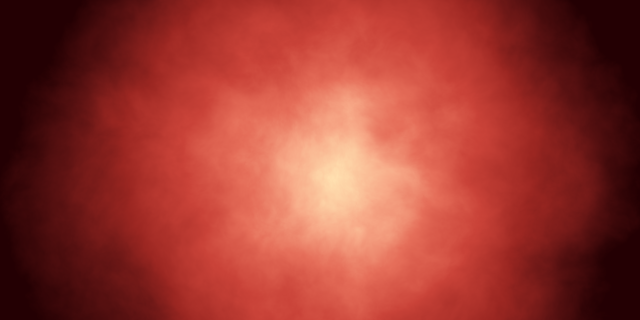
This background is drawn by a WebGL 1 fragment shader. Its source:

```glsl
precision highp float;
// Glowing red nebula: a warm off-centre core fading through cloudy haze to dark edges.

uniform vec2 u_resolution;

float hash(vec2 cell) {
  vec3 q = fract(vec3(cell.xyx) * 0.1031);
  q += dot(q, q.yzx + 33.33);
  return fract((q.x + q.y) * q.z);
}

float valueNoise(vec2 p) {
  vec2 cell = floor(p);
  vec2 f = fract(p);
  vec2 w = f * f * (3.0 - 2.0 * f);
  float low = mix(hash(cell), hash(cell + vec2(1.0, 0.0)), w.x);
  float high = mix(hash(cell + vec2(0.0, 1.0)), hash(cell + vec2(1.0)), w.x);
  return mix(low, high, w.y);
}

// Layered noise, centred on zero; gain sets the strength of the finer layers
float cloud(vec2 p, float gain) {
  float sum = 0.0;
  float amplitude = 0.5;
  for (int octave = 0; octave < 6; octave++) {
    sum += amplitude * (valueNoise(p) - 0.5);
    p = mat2(0.8, 0.6, -0.6, 0.8) * p * 2.03 + 17.3;
    amplitude *= gain;
  }
  return sum;
}

// Soft round patch of light or shade
float patchAt(vec2 p, vec2 center, float radius) {
  vec2 d = (p - center) / radius;
  return exp(-dot(d, d));
}

// Adds the next palette stop over a range of heat
vec3 blendStop(vec3 base, vec3 stop, float start, float end, float heat) {
  return mix(base, stop, clamp((heat - start) / (end - start), 0.0, 1.0));
}

vec3 heatColor(float heat) {
  vec3 color = vec3(0.14, 0.0, 0.01);
  color = blendStop(color, vec3(0.36, 0.07, 0.07), 0.0, 0.2, heat);
  color = blendStop(color, vec3(0.61, 0.15, 0.13), 0.2, 0.4, heat);
  color = blendStop(color, vec3(0.79, 0.26, 0.22), 0.4, 0.6, heat);
  color = blendStop(color, vec3(0.90, 0.43, 0.35), 0.6, 0.75, heat);
  color = blendStop(color, vec3(0.97, 0.66, 0.53), 0.75, 0.88, heat);
  return blendStop(color, vec3(1.0, 0.88, 0.69), 0.88, 1.0, heat);
}

// Broad bright and dim regions of the haze
float hazePatches(vec2 p) {
  float light = patchAt(p, vec2(0.13, 0.20), 0.10)
              + patchAt(p, vec2(-0.25, 0.09), 0.11)
              + patchAt(p, vec2(0.24, -0.26), 0.17)
              + patchAt(p, vec2(0.05, -0.05), 0.13);
  float shade = patchAt(p, vec2(-0.07, 0.16), 0.10)
              + patchAt(p, vec2(0.19, 0.06), 0.08)
              + patchAt(p, vec2(-0.24, -0.14), 0.13)
              + patchAt(p, vec2(-0.05, -0.33), 0.14);
  return 0.045 * light - 0.055 * shade;
}

// Dark haze gathering toward the four corners
float cornerShade(vec2 p) {
  return patchAt(p, vec2(-0.80, 0.50), 0.28)
       + patchAt(p, vec2(0.80, 0.48), 0.26)
       + patchAt(p, vec2(0.85, -0.35), 0.20)
       + patchAt(p, vec2(-0.60, -0.42), 0.20);
}

void main() {
  vec2 p = (gl_FragCoord.xy - 0.5 * u_resolution) / u_resolution.y;

  // Radial falloff around the core
  float r = length(p - vec2(0.03, -0.05));
  float heat = 0.975 - 0.65 * r - 0.32 * r * r;

  // Warped haze and fine cloud detail
  vec2 warp = vec2(cloud(p * 3.0 + 4.7, 0.5), cloud(p * 3.0 + 21.4, 0.5));
  heat += hazePatches(p + 0.06 * warp);
  heat -= 0.10 * cornerShade(p + 0.15 * warp);
  heat += 0.16 * cloud(p * 6.0 + 0.8 * warp + 9.2, 0.6);

  gl_FragColor = vec4(heatColor(heat), 1.0);
}
```
